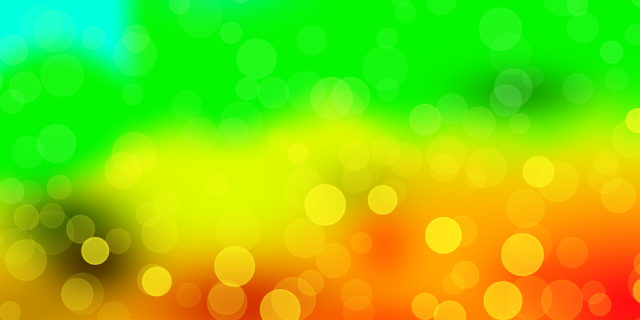
A Shadertoy shader for this background:

```glsl
// Soft bokeh discs over a blurred green, yellow, orange and red glow.

float hash(vec2 p) {
    return fract(sin(dot(p, vec2(127.1, 311.7))) * 43758.5453);
}

float noise(vec2 p) {
    vec2 i = floor(p), f = fract(p);
    f = f * f * (3.0 - 2.0 * f);
    return mix(mix(hash(i), hash(i + vec2(1, 0)), f.x),
               mix(hash(i + vec2(0, 1)), hash(i + vec2(1, 1)), f.x), f.y);
}

// Elliptical falloff: 1 at the centre, fading over the given radii.
float glow(vec2 p, vec2 centre, vec2 radii) {
    vec2 d = (p - centre) / radii;
    return exp(-dot(d, d));
}

// Height of the border between the green sky and the yellow band.
float greenEdge(float x) {
    return 0.37 + 0.19 * smoothstep(0.0, 0.5, x)
         + 0.11 * glow(vec2(x, 0.0), vec2(1.05, 0.0), vec2(0.17, 1.0))
         + 0.04 * smoothstep(1.0, 1.4, x) + 0.06 * smoothstep(1.6, 2.0, x);
}

vec3 backdrop(vec2 p) {
    // Warm lower half: amber below, yellow above
    float amberEdge = 0.2 + 0.27 * smoothstep(0.7, 1.4, p.x);
    vec3 col = mix(vec3(1.0, 0.68, 0.0), vec3(0.87, 0.98, 0.0),
                   smoothstep(-0.2, 0.18, p.y - amberEdge));
    col = mix(col, vec3(0.66, 0.68, 0.0), 0.6 * glow(p, vec2(1.13, 0.41), vec2(0.15, 0.1)));

    // Red and orange embers
    col = mix(col, vec3(0.8, 0.13, 0.0), 0.9 * glow(p, vec2(0.75, 0.04), vec2(0.28, 0.13)));
    col = mix(col, vec3(1.0, 0.35, 0.0), 0.8 * glow(p, vec2(1.2, 0.23), vec2(0.1, 0.12)));
    col = mix(col, vec3(1.0, 0.25, 0.0), 0.8 * glow(p, vec2(1.2, -0.02), vec2(0.28, 0.09)));
    col = mix(col, vec3(1.0, 0.36, 0.0), 0.8 * glow(p, vec2(1.68, 0.12), vec2(0.18, 0.12)));
    col = mix(col, vec3(1.0, 0.06, 0.06), glow(p, vec2(1.98, 0.04), vec2(0.3, 0.22)));

    // Green upper half with a cyan corner
    float blur = 0.1 + 0.06 * smoothstep(1.0, 1.4, p.x);
    vec3 green = mix(vec3(0.02, 0.97, 0.0), vec3(0.0, 0.95, 0.4),
                     glow(p, vec2(0.7, 1.03), vec2(0.2, 0.08)));
    float corner = smoothstep(0.47, 0.34, p.x)
                 * smoothstep(-0.08, 0.08, p.y - 0.79 - 0.06 * sin(9.0 * p.x));
    green = mix(green, vec3(0.0, 1.0, 0.87), corner);
    float wobble = 0.08 * (noise(p * 7.0) - 0.5);
    col = mix(col, green, smoothstep(-blur, blur, p.y - greenEdge(p.x) + wobble));

    // Shadows
    col = mix(col, vec3(0.08, 0.5, 0.0), 0.7 * glow(p, vec2(1.63, 0.71), vec2(0.18, 0.08)));
    col = mix(col, vec3(0.7, 0.52, 0.0), 0.8 * glow(p, vec2(0.06, 0.02), vec2(0.26, 0.13)));
    col = mix(col, vec3(0.1, 0.3, 0.0), 0.85 * glow(p, vec2(0.2, 0.3), vec2(0.18, 0.11)));
    return mix(col, vec3(0.2, 0.11, 0.0), 0.85 * glow(p, vec2(0.29, 0.18), vec2(0.15, 0.11)));
}

// One jittered grid of discs, kept with the given chance per cell.
// Vivid layers appear in the warm half only.
vec3 addDiscs(vec3 col, vec2 p, float cellSize, float chance, float strength, float vivid, float seed) {
    vec2 home = floor(p / cellSize);
    for (int j = -1; j <= 1; j++) {
        for (int i = -1; i <= 1; i++) {
            vec2 cell = home + vec2(i, j);
            vec2 id = cell + seed;
            vec2 centre = (cell + vec2(hash(id), hash(id + 17.3))) * cellSize;
            float radius = mix(0.032, 0.07, hash(id + 41.9));
            float dist = length(p - centre) - radius;
            float soft = 0.8 / iResolution.y;
            float disc = smoothstep(soft, -soft, dist);
            float rim = smoothstep(-0.008, 0.0, dist);

            // Discs are pale over green and yellow over warm tones
            float warm = smoothstep(0.08, -0.04, centre.y - greenEdge(centre.x));
            vec3 tint = mix(vec3(0.65, 1.0, 0.6), vec3(1.0, 0.98, 0.12), warm);
            float alpha = strength * mix(0.4, 1.0, hash(id + 73.1));
            alpha *= mix(1.0, warm, vivid) * mix(0.75, 1.0, warm);
            alpha *= step(hash(id + 97.7), chance) * (0.9 + 0.2 * rim);
            col = mix(col, tint, alpha * disc);
        }
    }
    return col;
}

void mainImage(out vec4 fragColor, in vec2 fragCoord) {
    vec2 p = fragCoord / iResolution.y;
    vec3 col = backdrop(p);
    col = addDiscs(col, p, 0.16, 0.85, 0.26, 0.0, 3.0);
    col = addDiscs(col, p, 0.2, 0.8, 0.28, 0.0, 29.0);
    col = addDiscs(col, p, 0.19, 0.55, 0.9, 1.0, 58.0);
    fragColor = vec4(col, 1.0);
}
```
